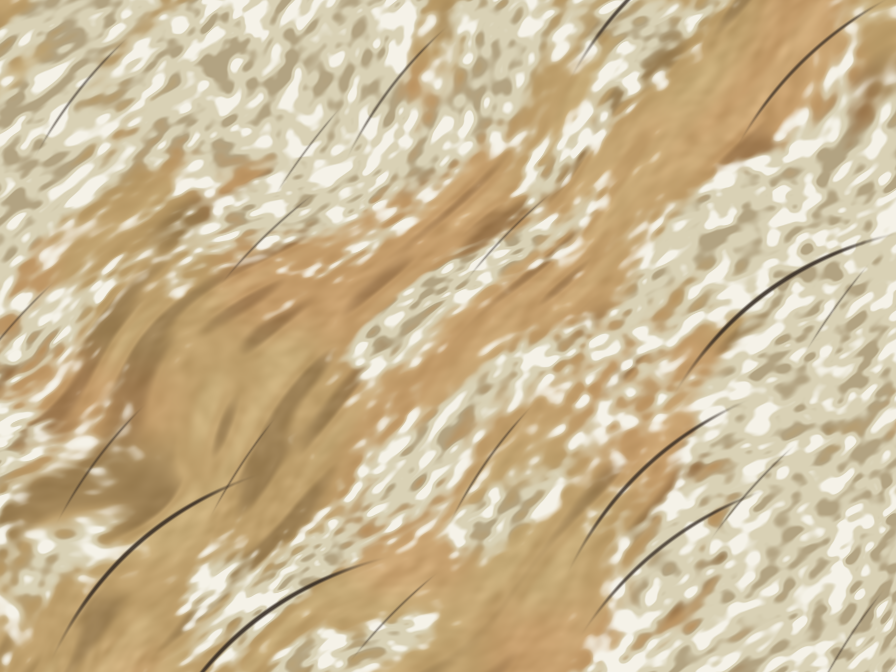
This texture is drawn by a WebGL 1 fragment shader. Its source:

```glsl
precision highp float;
// Close-up of glossy tan skin with diagonal furrows, pale flaky patches and dark arched hairs.
uniform vec2 u_resolution;

float hash(vec2 p) {
  vec3 h = fract(p.xyx * 0.1031);
  h += dot(h, h.yzx + 33.33);
  return fract((h.x + h.y) * h.z);
}

float noise(vec2 p) {
  vec2 cell = floor(p);
  vec2 f = fract(p);
  f = f * f * (3.0 - 2.0 * f);
  float low = mix(hash(cell), hash(cell + vec2(1.0, 0.0)), f.x);
  float high = mix(hash(cell + vec2(0.0, 1.0)), hash(cell + 1.0), f.x);
  return mix(low, high, f.y);
}

mat2 turn(float a) {
  return mat2(cos(a), sin(a), -sin(a), cos(a));
}

// Coverage of one arched, tapering hair that rises to the right from its root.
float hair(vec2 p, vec2 root, float angle, float len, float bend, float strength) {
  vec2 local = turn(-angle) * (p - root);
  float t = clamp(local.x / len, 0.0, 1.0);
  float arch = 4.0 * bend * len * t * (1.0 - t);
  float slope = 4.0 * bend * (1.0 - 2.0 * t);
  float d = length(vec2(local.x - t * len, (local.y - arch) / sqrt(1.0 + slope * slope)));
  float width = mix(0.0012, 0.0036, strength) * (0.35 + 2.6 * t * (1.0 - t));
  float soft = 0.0012 + 0.6 / u_resolution.y;
  float fade = smoothstep(0.0, 0.3, t) * smoothstep(1.0, 0.75, t);
  return fade * (1.0 - smoothstep(width - soft, width + soft, d));
}

vec3 skin(vec2 p) {
  // Two families of streaks, bent a little by a slow warp
  vec2 warped = p + 0.09 * (vec2(noise(p * 4.0), noise(p * 4.0 + 31.0)) - 0.5);
  vec2 along = turn(-0.82) * warped + 7.0;
  vec2 across = turn(-0.5) * warped + 19.0;

  float broad = 0.5 * noise(along * vec2(2.4, 6.5))
              + 0.3 * noise(across * vec2(4.5, 12.0))
              + 0.2 * noise(along * vec2(9.0, 24.0));
  float flakes = 0.6 * noise(along * vec2(32.0, 74.0))
               + 0.4 * noise(across * vec2(52.0, 105.0));
  float crease = noise(along * vec2(6.0, 38.0) + 50.0);

  // Furrows
  vec3 tan_ = mix(vec3(0.61, 0.50, 0.33), vec3(0.75, 0.63, 0.43), smoothstep(0.1, 0.36, crease));
  tan_ = mix(tan_, vec3(0.80, 0.70, 0.50), 0.7 * smoothstep(0.5, 0.9, crease));
  tan_ += vec3(0.02, -0.015, -0.01) * smoothstep(0.5, 0.8, noise(p * 5.0 + 80.0));
  tan_ += 0.10 * (flakes - 0.5);

  // Shiny patches
  vec3 pale = mix(vec3(0.70, 0.64, 0.51), vec3(0.85, 0.82, 0.71), smoothstep(0.28, 0.47, flakes));
  pale = mix(pale, vec3(0.96, 0.95, 0.91), smoothstep(0.57, 0.70, flakes));

  float patchMask = smoothstep(0.42, 0.57, broad + 0.28 * (flakes - 0.5));
  return mix(tan_, pale, patchMask);
}

void main() {
  vec2 p = gl_FragCoord.xy / u_resolution.y;
  vec3 color = skin(p);

  // Hairs on a jittered grid: the strong ones are longer and flatter
  for (int i = 0; i < 20; i++) {
    float n = float(i);
    vec2 jitter = vec2(hash(vec2(n, 3.0)), hash(vec2(n, 11.0)));
    vec2 root = (vec2(mod(n, 5.0), floor(n / 5.0)) + 0.9 * jitter) * vec2(0.29, 0.26) - 0.12;
    float strength = hash(vec2(n, 23.0));
    strength *= strength;
    float angle = 0.92 - 0.32 * strength + 0.24 * (hash(vec2(n, 37.0)) - 0.5);
    float len = 0.17 + 0.32 * strength;
    float bend = 0.02 + 0.11 * strength;
    float cover = hair(p, root, angle, len, bend, strength);
    color = mix(color, vec3(0.20, 0.16, 0.13), cover * mix(0.5, 0.95, strength));
  }

  gl_FragColor = vec4(color, 1.0);
}
```
